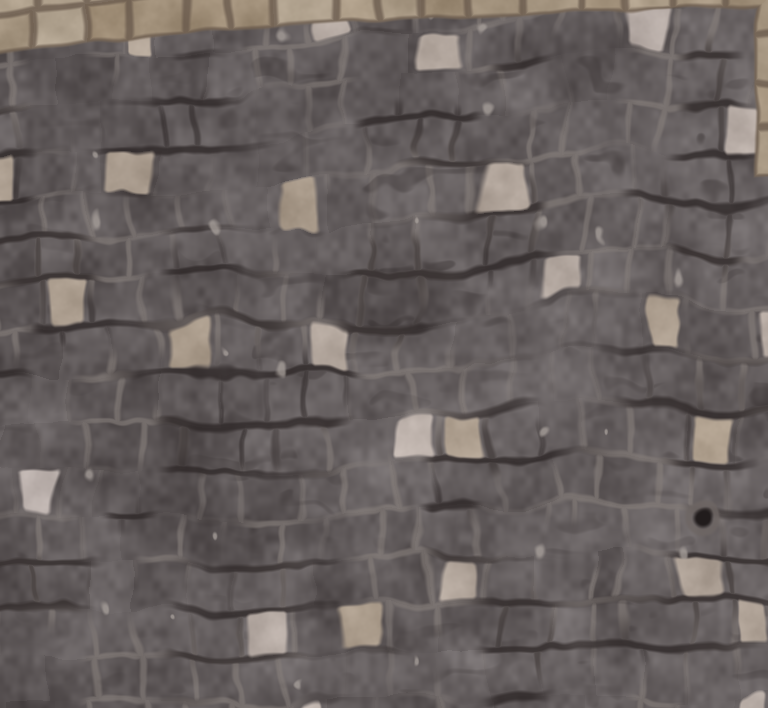
Reproduce this texture procedurally as a Shadertoy shader.

```glsl
// Worn pavement of dark hand-cut stones with scattered pale ones and a cream border.
// A warped brick layout gives the stones; noise mottles them and breaks up
// the joints into pale mortar and dark cracks.

struct Stone {
    vec2 id;     // column and row
    vec2 local;  // position inside the stone, -0.5 to 0.5
    vec2 edge;   // distance to the upright and to the level joint
};

float hash(vec2 p) {
    return fract(sin(dot(p, vec2(127.1, 311.7))) * 43758.5453);
}

float noise(vec2 p) {
    vec2 i = floor(p), f = fract(p);
    f = f * f * (3.0 - 2.0 * f);
    vec2 e = vec2(0.0, 1.0);
    return mix(mix(hash(i), hash(i + e.yx), f.x),
               mix(hash(i + e.xy), hash(i + e.yy), f.x), f.y);
}

float fbm(vec2 p) {
    float sum = 0.0, gain = 0.53;
    for (int i = 0; i < 4; i++) {
        sum += gain * noise(p);
        p = mat2(1.6, 1.2, -1.2, 1.6) * p + 7.3;
        gain *= 0.5;
    }
    return sum;
}

// Offset of p by smooth noise, up to amount in each direction
vec2 wobble(vec2 p, float scale, float amount) {
    vec2 n = vec2(noise(p * scale), noise(p * scale + 41.7));
    return amount * (2.0 * n - 1.0);
}

float jointAt(float col, float row) {
    return col + 0.5 * (hash(vec2(col, row)) - 0.5);
}

// Rows of unit height with random stone widths and stagger
Stone layStones(vec2 q) {
    float row = floor(q.y), fy = q.y - row;
    float x = q.x + hash(vec2(row, 3.7));
    float col = floor(x);
    if (x < jointAt(col, row)) col -= 1.0;
    else if (x > jointAt(col + 1.0, row)) col += 1.0;
    float left = jointAt(col, row), right = jointAt(col + 1.0, row);
    vec2 local = vec2((x - left) / (right - left), fy) - 0.5;
    return Stone(vec2(col, row), local, vec2(min(x - left, right - x), min(fy, 1.0 - fy)));
}

float line(float dist, float width) {
    return 1.0 - smoothstep(width * 0.25, width, dist);
}

vec3 darkPaving(Stone s, vec2 p) {
    float tone = 0.352 + 0.05 * (hash(s.id + 5.1) - 0.5);
    tone += 0.19 * (fbm(p * 15.0) - 0.5) + 0.07 * (noise(p * vec2(95.0, 75.0)) - 0.5);
    tone += 0.035 * smoothstep(0.2, 1.4, p.x + 0.6 * (1.0 - p.y));
    vec3 color = vec3(tone + 0.014, tone - 0.010, tone - 0.008);

    // Pale mortar, stronger in the upright joints
    float wear = noise(p * 13.0 + 8.0);
    float upright = line(s.edge.x, 0.10) * smoothstep(0.25, 0.75, wear);
    float level = line(s.edge.y, 0.10) * smoothstep(0.35, 0.80, wear);
    color = mix(color, vec3(0.52, 0.49, 0.475), 0.65 * max(upright, level));

    // Dark cracks, stronger in the level joints
    float gap = noise(p * 11.0 + 29.0);
    float crack = line(s.edge.y, 0.12) * smoothstep(0.42, 0.75, gap);
    crack = max(crack, 0.7 * line(s.edge.x, 0.10) * smoothstep(0.6, 0.85, gap));
    float chip = smoothstep(0.74, 0.92, noise(p * vec2(24.0, 46.0) + wobble(p, 30.0, 0.5)));
    crack = max(crack, 0.5 * chip * noise(p * 5.0 + 3.0));
    return mix(color, vec3(0.18, 0.155, 0.155), 0.8 * crack);
}

// One stone in most blocks of three by three is pale
float isPale(vec2 id) {
    vec2 block = floor(id / 3.0);
    vec2 pick = vec2(floor(3.0 * hash(block + 2.3)), 1.0 + floor(2.0 * hash(block + 9.1)));
    bool chosen = all(lessThan(abs(id - 3.0 * block - pick), vec2(0.5)));
    return chosen && hash(block + 17.9) < 0.76 ? 1.0 : 0.0;
}

// Tapered block with rounded corners
float paleShape(Stone s) {
    float taper = 1.0 + 0.7 * (hash(s.id + 6.6) - 0.5) * s.local.y;
    vec2 size = vec2(0.30 + 0.10 * hash(s.id + 4.4), 0.42 + 0.06 * hash(s.id + 1.2));
    vec2 d = abs(s.local) - size * vec2(taper, 1.0) + 0.08;
    float dist = length(max(d, 0.0)) + min(max(d.x, d.y), 0.0) - 0.08;
    return 1.0 - smoothstep(-0.05, 0.05, dist);
}

vec3 paleColor(vec2 id, vec2 p, vec3 cool, vec3 warm) {
    vec3 color = mix(cool, warm, hash(id + 12.5));
    return color + 0.17 * (fbm(p * 28.0) - 0.5) + 0.05 * (hash(id) - 0.5);
}

// Small light chips strewn over the dark stones
float specks(vec2 p) {
    vec2 q = p * 11.0 + wobble(p, 60.0, 0.06);
    vec2 cell = floor(q);
    vec2 center = 0.25 + 0.5 * vec2(hash(cell + 0.7), hash(cell + 8.3));
    float radius = 0.04 + 0.07 * hash(cell + 3.1);
    float dist = length((fract(q) - center) * vec2(1.2, 0.8));
    return step(hash(cell + 21.0), 0.17) * (1.0 - smoothstep(radius * 0.4, radius * 1.3, dist));
}

void mainImage(out vec4 fragColor, in vec2 fragCoord) {
    vec2 p = fragCoord / iResolution.y;
    float aspect = iResolution.x / iResolution.y;

    // Rows tilt more towards the top
    vec2 bent = p + wobble(p, 4.0, 0.018) + wobble(p, 14.0, 0.011) + wobble(p, 48.0, 0.0028);
    bent.y -= 0.09 * p.x * p.y;
    Stone s = layStones(bent * vec2(14.2, 15.4));
    vec3 color = darkPaving(s, p);
    color = mix(color, vec3(0.66, 0.63, 0.61), 0.75 * specks(p));
    vec3 pale = paleColor(s.id, p, vec3(0.73, 0.69, 0.675), vec3(0.66, 0.60, 0.53));
    color = mix(color, pale, isPale(s.id) * paleShape(s));

    // Round drain hole with a worn rim
    float drain = length(p - vec2(0.915 * aspect, 0.268) + wobble(p, 40.0, 0.003));
    color = mix(color, vec3(0.43, 0.40, 0.39), 0.8 * line(abs(drain - 0.019), 0.008));
    color = mix(color, vec3(0.13, 0.11, 0.11), 1.0 - smoothstep(0.008, 0.016, drain));

    // Cream border along the top and upper right edge
    vec2 rough = p + wobble(p, 25.0, 0.004);
    float top = rough.y - 1.0 + 0.078 * exp(-1.8 * p.x);
    float side = min(rough.x - aspect + 0.018, rough.y - 0.75);
    vec2 along = top > side ? vec2(rough.x, top) : vec2(rough.y, side);
    Stone b = layStones(along * vec2(14.5, 17.5));
    vec3 cream = paleColor(b.id, p, vec3(0.72, 0.665, 0.59), vec3(0.61, 0.54, 0.45));
    float seam = line(min(b.edge.x, b.edge.y), 0.13);
    cream = mix(cream, vec3(0.40, 0.34, 0.29), 0.75 * seam);
    color = mix(color, cream, smoothstep(-0.002, 0.003, max(top, side)));

    fragColor = vec4(color, 1.0);
}
```
